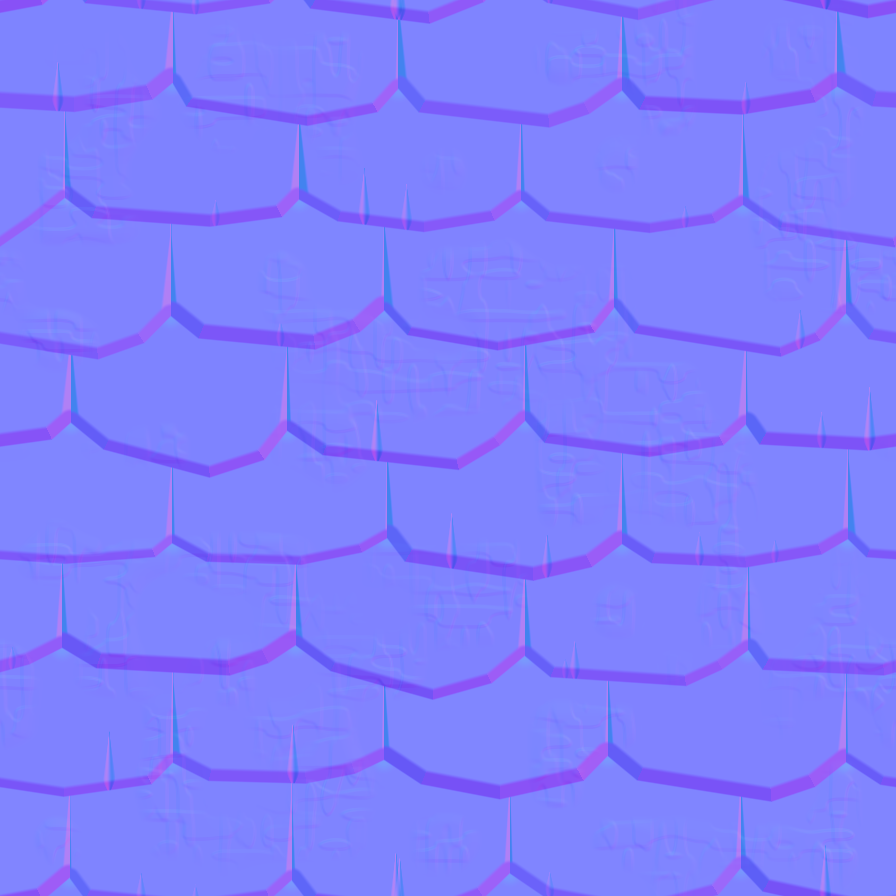
Write a Shadertoy shader that draws this texture map.

```glsl
// Tangent-space normal map of overlapping wooden shingles, 4 across and 8 down.
// Each shingle has a hashed polyline for its lower edge; bevels, side gaps,
// split grooves and faint wear each tilt the surface normal.

float hash(vec2 cell, float salt) {
    return fract(sin(dot(cell, vec2(127.1, 311.7)) + salt * 74.7) * 43758.5453);
}

// Random value per shingle, wrapping at the canvas borders
float vary(vec2 id, float salt) {
    return hash(mod(id, vec2(4.0, 8.0)), salt);
}

float noise(vec2 p, vec2 period) {
    vec2 i = floor(p), f = fract(p);
    f = f * f * (3.0 - 2.0 * f);
    vec2 j = mod(i + 1.0, period);
    i = mod(i, period);
    return mix(mix(hash(i, 0.0), hash(vec2(j.x, i.y), 0.0), f.x),
               mix(hash(vec2(i.x, j.y), 0.0), hash(j, 0.0), f.x), f.y);
}

// Raised flakes along and across the grain, limited to worn patches
float wearHeight(vec2 p) {
    float across = smoothstep(0.5, 0.6, noise(p * vec2(8.0, 22.0), vec2(32.0, 88.0)));
    float along = smoothstep(0.5, 0.6, noise(p * vec2(26.0, 7.0), vec2(104.0, 28.0)));
    float patches = smoothstep(0.55, 0.8, noise(p * 4.0, vec2(16.0)));
    return (across + along) * patches;
}

float rowShift(float row) {
    return mod(row, 2.0) < 0.5 ? 0.75 : 0.31;
}

// Lower end of the seam on the left of a shingle (y points down)
vec2 seamCorner(vec2 id) {
    return vec2(id.x + rowShift(id.y) + 0.08 * (vary(id, 1.0) - 0.5),
                id.y * 0.5 + 0.4 + 0.06 * (vary(id, 2.0) - 0.5));
}

// Returns tilt (xy), signed distance inside the lower edge (z), distance to a corner (w)
vec4 shingle(vec2 p, float row) {
    const vec2 next = vec2(1.0, 0.0);
    vec2 id = vec2(floor(p.x - rowShift(row)), row);
    if (p.x < seamCorner(id).x) id -= next;
    else if (p.x > seamCorner(id + next).x) id += next;
    vec2 left = seamCorner(id), right = seamCorner(id + next);

    // Lower edge: chamfered corners and a sagging middle
    float sag = vary(id, 3.0);
    vec2 outline[5] = vec2[5](
        left,
        left + vec2(0.06 + 0.12 * vary(id, 4.0), 0.08 + 0.04 * sag),
        vec2(mix(left.x, right.x, 0.48 + 0.25 * vary(id, 5.0)), max(left.y, right.y) + 0.09 + 0.12 * sag),
        right + vec2(-0.07 - 0.08 * vary(id, 6.0), 0.06 + 0.07 * sag),
        right);
    float nearest = 9.0, edgeY = 0.0;
    vec2 facing = vec2(0.0);
    for (int i = 0; i < 4; i++) {
        vec2 a = outline[i], span = outline[i + 1] - a;
        float along = dot(p - a, span) / dot(span, span);
        float dist = length(p - a - span * clamp(along, 0.0, 1.0));
        if (dist < nearest) {
            nearest = dist;
            facing = -normalize(vec2(span.y, span.x));
        }
        if (p.x >= a.x) edgeY = a.y + span.y * (p.x - a.x) / span.x;
    }
    float rise = edgeY - p.y;
    float inside = rise > 0.0 ? nearest : -nearest;

    // Nearly flat face with a slight lean
    vec2 tilt = vec2(0.02, 0.03) * (vec2(vary(id, 7.0), vary(id, 8.0)) - 0.5) + vec2(0.0, 0.035);

    // Side walls widen toward the corners
    vec2 open = clamp(1.0 - (vec2(left.y, right.y) - p.y) / 0.36, 0.0, 1.0);
    vec2 gap = open * (0.006 + 0.042 * vec2(vary(id, 9.0), vary(id + next, 10.0)));
    vec2 sideDist = vec2(p.x - left.x, right.x - p.x);
    vec2 wall = 1.0 - smoothstep(gap * 0.75, gap + 0.006, sideDist);
    tilt = mix(tilt, vec2(-0.48, 0.03), wall.x);
    tilt = mix(tilt, vec2(0.38, 0.0), wall.y);

    // Bevel along the lower edge
    float width = 0.04 + 0.032 * vary(id, 11.0);
    float bevel = 1.0 - smoothstep(width - 0.012, width + 0.008, inside);
    tilt = mix(tilt, facing * (0.27 + 0.11 * vary(id, 12.0)), bevel);

    // Tapered grooves split upward from the edge
    for (float k = 0.0; k < 2.0; k++) {
        float size = vary(id, 13.0 + k);
        float reach = 0.08 + 0.22 * size;
        float taper = clamp(1.0 - rise / reach, 0.0, 1.0);
        float halfWidth = 0.035 * taper * smoothstep(-0.03, 0.06, rise) + 0.0005;
        float centre = mix(left.x, right.x, 0.16 + 0.7 * vary(id, 16.0 + k));
        float side = clamp((p.x - centre) / halfWidth, -1.0, 1.0);
        float present = step(0.55, vary(id, 19.0 + k)) * step(rise, reach);
        tilt.x -= present * (0.15 + 0.25 * size) * sin(3.1416 * side);
    }
    return vec4(tilt, inside, min(length(p - left), length(p - right)));
}

void mainImage(out vec4 fragColor, in vec2 fragCoord) {
    vec2 uv = fragCoord / iResolution.xy;
    vec2 p = vec2(uv.x, 1.0 - uv.y) * 4.0;
    float soft = 4.0 / iResolution.y;

    // The upper row overlaps the row below it
    float row = floor((p.y - 0.37) / 0.5);
    vec4 upper = shingle(p, row);
    vec2 lower = shingle(p, row + 1.0).xy;
    lower += vec2(-0.06, 0.16) * (1.0 - smoothstep(0.01, 0.07, upper.w));
    vec2 tilt = mix(lower, upper.xy, smoothstep(-soft, soft, upper.z));

    // Wear from the slope of the flake height
    vec2 e = vec2(0.008, 0.0);
    vec2 slope = vec2(wearHeight(p + e) - wearHeight(p - e), wearHeight(p - e.yx) - wearHeight(p + e.yx));
    tilt -= 0.07 * slope;

    vec3 normal = vec3(tilt, sqrt(max(0.0, 1.0 - dot(tilt, tilt))));
    fragColor = vec4(0.5 + 0.5 * normal, 1.0);
}
```
